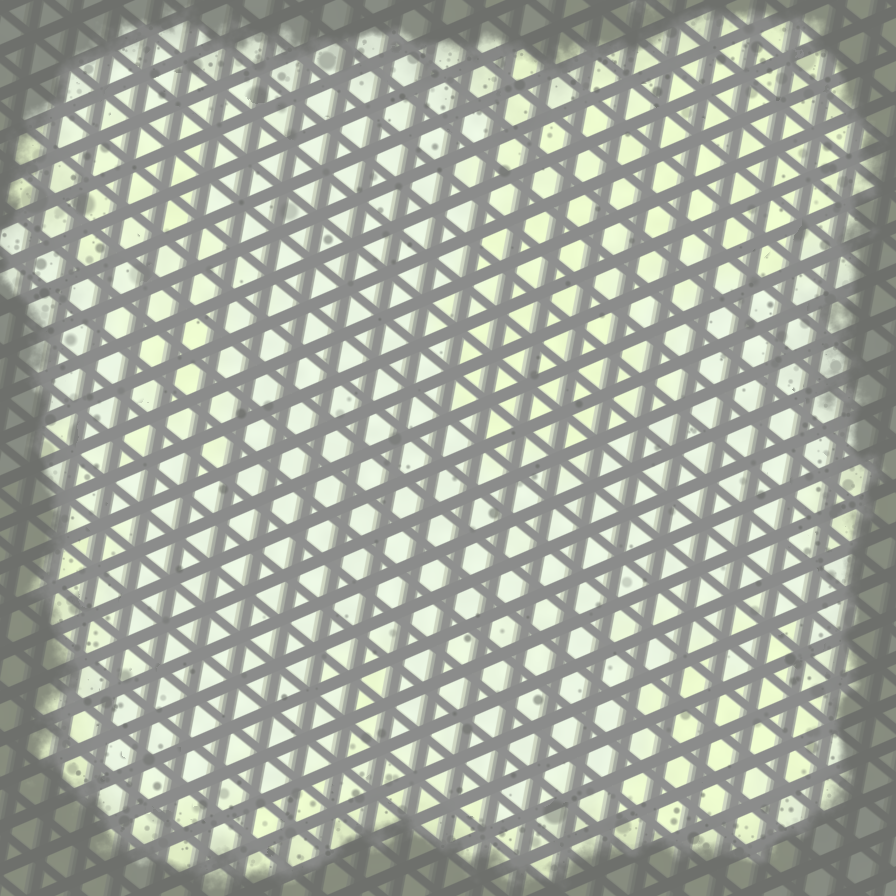
This pattern is drawn by a Shadertoy shader. Its source:

```glsl
float hash(vec2 p) {
    return fract(sin(dot(p, vec2(127.1, 311.7))) * 43758.5453);
}

float noise(vec2 p) {
    vec2 i = floor(p), f = fract(p);
    f = f * f * (3.0 - 2.0 * f);
    return mix(mix(hash(i), hash(i + vec2(1, 0)), f.x),
               mix(hash(i + vec2(0, 1)), hash(i + vec2(1, 1)), f.x), f.y);
}

float fbm(vec2 p) {
    float sum = 0.0, amp = 0.5;
    for (int i = 0; i < 5; i++) {
        sum += amp * noise(p);
        p = mat2(1.6, 1.2, -1.2, 1.6) * p + 3.7;
        amp *= 0.5;
    }
    return sum;
}

// Coverage of a repeating bar; all lengths are fractions of one period
float bar(float phase, float center, float halfWidth, float blur) {
    float d = abs(fract(phase - center + 0.5) - 0.5);
    return 1.0 - smoothstep(halfWidth - blur, halfWidth + blur, d);
}

// Scattered round stains, one candidate per grid cell
float stains(vec2 uv, float scale, float chance, float blur) {
    vec2 p = uv * scale, cell = floor(p);
    float cover = 0.0;
    for (int y = -1; y <= 1; y++)
    for (int x = -1; x <= 1; x++) {
        vec2 id = cell + vec2(x, y);
        vec2 center = id + vec2(hash(id + 3.1), hash(id + 8.7));
        float radius = mix(0.12, 0.42, pow(hash(id + 5.3), 2.0));
        float soft = 0.06 + blur * scale;
        float disc = 1.0 - smoothstep(radius - soft, radius + soft, length(p - center));
        cover = max(cover, disc * step(hash(id + 1.9), chance) * mix(0.4, 1.0, hash(id + 6.1)));
    }
    return cover;
}

void mainImage(out vec4 fragColor, in vec2 fragCoord) {
    vec2 uv = fragCoord / iResolution.xy;
    float pixel = 1.0 / min(iResolution.x, iResolution.y);
    float blur = 24.0 * pixel * 0.8;

    // Three bar families; the falling one drifts against the other two
    vec2 p = uv - vec2(0.446, 0.389);
    float rising = dot(p, vec2(-8.93, 20.8));
    float steep = dot(p, vec2(22.3, -4.1));
    float falling = dot(p, vec2(14.9, 18.55));

    // Backlit openings with broad tint patches and slight cell variation
    vec2 cell = floor(vec2(steep, rising) + 0.5);
    float tint = smoothstep(0.3, 0.7, noise(uv * 5.0 + 2.0) + 0.35 * (hash(cell) - 0.5));
    vec3 color = mix(vec3(0.92, 0.965, 0.89), vec3(0.93, 0.985, 0.81), tint);
    color *= 0.985 + 0.03 * noise(uv * 60.0);

    // Shaded side walls
    vec3 paleWall = vec3(0.81, 0.84, 0.76), deepWall = vec3(0.66, 0.68, 0.64);
    color = mix(color, paleWall, bar(steep, 0.31, 0.09, blur));
    color = mix(color, paleWall, 0.6 * bar(falling, 0.5, 0.14, blur));
    color = mix(color, deepWall, bar(steep, 0.37, 0.06, blur));
    color = mix(color, deepWall, bar(steep, 0.62, 0.035, blur));
    color = mix(color, deepWall, 0.8 * bar(falling, 0.41, 0.035, blur));

    // Grey bars, the rising family on top
    color = mix(color, vec3(0.565, 0.57, 0.56), bar(steep, 0.5, 0.105, blur));
    color = mix(color, vec3(0.56, 0.565, 0.56), bar(falling, 0.5, 0.105, blur));
    color = mix(color, vec3(0.545, 0.55, 0.545), bar(rising, 0.5, 0.155, blur));

    // Ragged dirty border, heavier in the corners
    vec2 q = abs(uv - 0.5) - 0.3;
    float inset = 0.2 - length(max(q, 0.0)) - min(max(q.x, q.y), 0.0);
    float ragged = inset + 0.17 * (fbm(uv * 7.0) - 0.5) + 0.06 * (fbm(uv * 38.0 + 9.0) - 0.5);
    float grime = 1.0 - smoothstep(0.015, 0.058, ragged);
    grime = max(grime, 0.35 * (1.0 - smoothstep(0.03, 0.11, ragged)) * fbm(uv * 24.0));

    // Blots and specks thin out toward the middle
    float nearEdge = 1.0 - smoothstep(0.04, 0.17, ragged);
    float spots = 0.6 * stains(uv, 24.0, 0.4 * nearEdge, pixel);
    spots = max(spots, 0.75 * stains(uv + 0.37, 58.0, 0.02 + 0.38 * nearEdge, pixel));
    spots = max(spots, 0.8 * stains(uv + 0.71, 120.0, 0.015 + 0.25 * nearEdge, pixel));
    float dirt = max(0.74 * grime, 0.8 * spots);
    color = mix(color, vec3(0.39, 0.4, 0.38), dirt);

    fragColor = vec4(color, 1.0);
}
```
